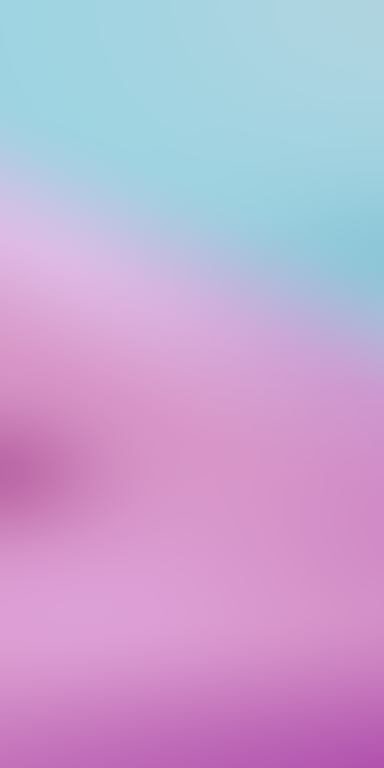
Give the GLSL for this background, as a Shadertoy shader.

```glsl
#define SKY vec3(0.615, 0.830, 0.885)
#define SKY_PALE vec3(0.685, 0.830, 0.880)
#define SKY_DEEP vec3(0.550, 0.775, 0.845)
#define LILAC vec3(0.875, 0.735, 0.900)
#define MAUVE vec3(0.805, 0.615, 0.825)
#define ROSE vec3(0.850, 0.595, 0.785)
#define ORCHID vec3(0.865, 0.625, 0.840)
#define PLUM vec3(0.735, 0.405, 0.650)
#define MAGENTA vec3(0.705, 0.340, 0.690)
#define HORIZON_LEFT 0.775
#define HORIZON_SLOPE 0.21
#define HORIZON_BLUR 0.105

// Soft elliptical spot, 1 at its centre
float glow(vec2 p, vec2 centre, vec2 radius) {
    vec2 q = (p - centre) / radius;
    return exp(-dot(q, q));
}

vec3 skyColor(vec2 p) {
    vec3 color = mix(SKY, SKY_PALE, glow(p, vec2(1.0, 1.0), vec2(0.65, 0.22)));
    return mix(color, SKY_DEEP, glow(p, vec2(1.1, 0.66), vec2(0.45, 0.10)));
}

vec3 blushColor(vec2 p, float height) {
    // Lilac rim fading down into rose
    vec3 rim = mix(LILAC, MAUVE, smoothstep(0.1, 1.0, p.x));
    vec3 color = mix(ROSE, rim, smoothstep(-0.25, -0.05, height));

    // Pale band, shaded right side and dark spot on the left edge
    color = mix(color, ORCHID, glow(p, vec2(0.2, 0.21), vec2(0.55, 0.12)));
    color = mix(color, MAUVE - vec3(0.0, 0.09, 0.05),
                0.75 * glow(p, vec2(1.1, 0.32), vec2(0.4, 0.16)));
    color = mix(color, PLUM, glow(p, vec2(-0.03, 0.385), vec2(0.28, 0.085)));

    // Magenta floor, deepest at the right corner
    float floorTop = mix(0.17, 0.23, p.x);
    float floorShade = 1.0 - smoothstep(-0.03, floorTop, p.y);
    return mix(color, MAGENTA, floorShade * mix(0.62, 1.1, p.x));
}

void mainImage(out vec4 fragColor, in vec2 fragCoord) {
    vec2 p = fragCoord / iResolution.xy;

    // Height above the slanted horizon
    float height = p.y - (HORIZON_LEFT - HORIZON_SLOPE * p.x);
    float skyAmount = smoothstep(-HORIZON_BLUR, HORIZON_BLUR, height);

    vec3 color = mix(blushColor(p, height), skyColor(p), skyAmount);
    fragColor = vec4(color, 1.0);
}
```
